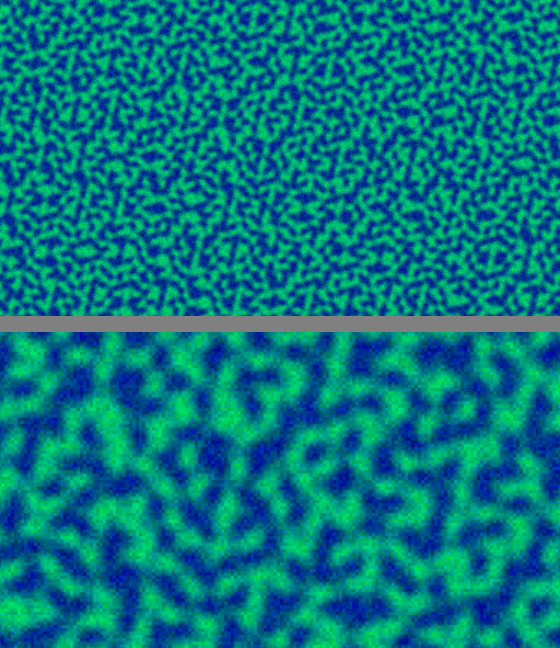
Top, the full canvas; bottom, a detail of the centre.
Give the GLSL for this texture, as a WebGL 1 fragment shader.

```glsl
precision highp float;
// Mottled blue and green simplex noise with a fine grain.

uniform vec2 u_resolution;

const vec2 NOISE_SPAN = vec2(16.0, 9.0) * 2.5;   // noise units across the canvas
const vec2 GRAIN_SPAN = vec2(16.0, 9.0) * 32.0;  // grain cells across the canvas
const float MEAN_GREEN = 0.465;
const float MEAN_BLUE = 0.5;
const float GREEN_CONTRAST = 0.355;
const float BLUE_CURVE = 2.6;     // how far blue bends away at the extremes
const float GRAIN_AMOUNT = 0.095;

const float TAU = 6.2831853;
const float SKEW = 0.3660254;     // (sqrt(3) - 1) / 2
const float UNSKEW = 0.2113249;   // (3 - sqrt(3)) / 6
const float UNIT_RANGE = 99.2;    // scales simplex noise to -1..1
const float PERIOD = 289.0;       // repeat of the lattice permutation
const float DIRECTIONS = 41.0;    // distinct gradient directions

float permute(float x) {
  return mod((34.0 * x + 1.0) * x, PERIOD);
}

vec2 gradient(vec2 cell) {
  cell = mod(cell, PERIOD);
  float turn = fract(permute(mod(permute(cell.y) + cell.x, PERIOD)) / DIRECTIONS);
  return vec2(sin(TAU * turn), cos(TAU * turn));
}

// Contribution of one lattice corner: radial falloff times a gradient ramp.
float corner(vec2 cell, vec2 offset) {
  float falloff = max(0.5 - dot(offset, offset), 0.0);
  falloff *= falloff;
  return falloff * falloff * dot(offset, gradient(cell));
}

float simplexNoise(vec2 p) {
  vec2 cell = floor(p + (p.x + p.y) * SKEW);
  vec2 a = p - cell + (cell.x + cell.y) * UNSKEW;
  vec2 side = a.x > a.y ? vec2(1.0, 0.0) : vec2(0.0, 1.0);
  vec2 b = a - side + UNSKEW;
  vec2 c = a - 1.0 + 2.0 * UNSKEW;
  return UNIT_RANGE * (corner(cell, a) + corner(cell + side, b) + corner(cell + 1.0, c));
}

// Two independent random values in -1..1 for a grain cell.
vec2 speck(vec2 cell) {
  vec3 p = fract(cell.xyx * vec3(0.1031, 0.1030, 0.0973));
  p += dot(p, p.yzx + 33.33);
  return 2.0 * fract((p.xx + p.yz) * p.zy) - 1.0;
}

// Grain cells with edges softened over one output pixel.
vec2 filteredGrain(vec2 uv) {
  vec2 q = uv * GRAIN_SPAN - 0.5;
  vec2 cell = floor(q);
  vec2 pixelsPerCell = max(u_resolution / GRAIN_SPAN, 1.0);
  vec2 w = clamp((q - cell - 0.5) * pixelsPerCell + 0.5, 0.0, 1.0);
  cell += 17.0;
  vec2 lower = mix(speck(cell), speck(cell + vec2(1.0, 0.0)), w.x);
  vec2 upper = mix(speck(cell + vec2(0.0, 1.0)), speck(cell + 1.0), w.x);
  return mix(lower, upper, w.y);
}

void main() {
  vec2 uv = gl_FragCoord.xy / u_resolution;

  // Soft blobs: green follows the noise, blue opposes it at the extremes
  float tone = GREEN_CONTRAST * simplexNoise(uv * NOISE_SPAN);
  vec2 greenBlue = vec2(MEAN_GREEN + tone, MEAN_BLUE - BLUE_CURVE * tone * tone * tone);

  // Speckle, separate in green and blue
  greenBlue += GRAIN_AMOUNT * filteredGrain(uv);

  gl_FragColor = vec4(0.0, clamp(greenBlue, 0.0, 1.0), 1.0);
}
```
